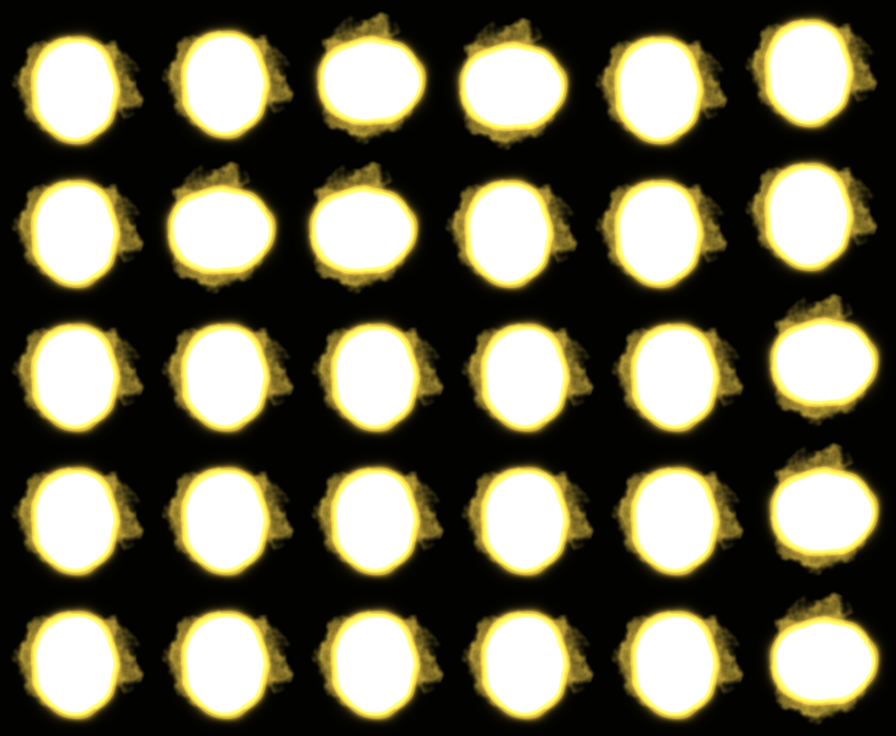
Write a Shadertoy shader that draws this pattern.

```glsl
// Six by five glowing oval lamps on black, each with a ragged amber lobe on
// either side. Cells are packed from the lower left, some turned a quarter;
// a brightness field times an amber tint saturates through yellow to white.

const int COLS = 6;
const int ROWS = 5;
const vec2 UPRIGHT_CELL = vec2(1.004, 0.962);  // one unit = width / COLS
const vec2 TURNED_CELL = vec2(0.95, 1.0);
const float LAST_COLUMN_SHIFT = 0.02;          // turned lamps at the right edge
const vec2 CORE_RADII = vec2(0.297, 0.358);
const vec2 LOBE_RADII = vec2(0.375, 0.31);
const vec2 LOBE_CENTRE = vec2(0.0, 0.02);
const float RIM_WIDTH = 0.036;
const float RIM_LIGHT = 0.75;
const float HALO_FALLOFF = 0.0188;
const float CORE_WOBBLE = 0.02;
const float LOBE_LIGHT = 0.55;
const float LOBE_RAGGED = 0.09;
const float NOISE_SCALE = 6.0;
const vec3 TINT = vec3(1.0, 0.85, 0.30);
const vec3 BACKGROUND = vec3(0.008, 0.008, 0.0);

vec2 hashGradient(vec2 cell) {
    float h = fract(sin(dot(cell, vec2(127.1, 311.7))) * 43758.5);
    return vec2(cos(6.2832 * h), sin(6.2832 * h));
}

float gradientNoise(vec2 p) {
    vec2 i = floor(p), f = p - i;
    vec2 u = f * f * f * (f * (f * 6.0 - 15.0) + 10.0);
    vec2 e = vec2(1.0, 0.0);
    float a = dot(hashGradient(i), f);
    float b = dot(hashGradient(i + e.xy), f - e.xy);
    float c = dot(hashGradient(i + e.yx), f - e.yx);
    float d = dot(hashGradient(i + e.xx), f - e.xx);
    return mix(mix(a, b, u.x), mix(c, d, u.x), u.y);
}

float fbm(vec2 p) {
    float sum = 0.0, gain = 1.0;
    for (int k = 0; k < 3; k++) {
        sum += gain * gradientNoise(p);
        p = p * 2.0 + 17.3;
        gain *= 0.5;
    }
    return sum;
}

// Approximate signed distance to an ellipse
float ellipseDistance(vec2 p, vec2 radii) {
    float k0 = length(p / radii);
    float k1 = length(p / (radii * radii));
    return (k0 - 1.0) * (k0 + 1e-4) / (k1 + 1e-4);
}

float lampLight(vec2 p) {
    // Core: steep rise inside the rim, exponential halo outside
    float wobble = CORE_WOBBLE * gradientNoise(p * NOISE_SCALE + 4.7);
    float d = ellipseDistance(p, CORE_RADII) + wobble;
    float s = max(-d / RIM_WIDTH, 0.0);
    float core = RIM_LIGHT + 0.46 * s + 0.67 * s * s * s * s;
    if (d > 0.0) core = RIM_LIGHT * exp(-d / HALO_FALLOFF);

    // Side lobes: cloudy plateau with a ragged, soft edge
    float cloud = fbm(p * NOISE_SCALE);
    float edge = ellipseDistance(p - LOBE_CENTRE, LOBE_RADII) + LOBE_RAGGED * cloud;
    float lobe = LOBE_LIGHT * (1.0 - smoothstep(-0.03, 0.05, edge));
    lobe *= 1.0 + 0.5 * fbm(p * NOISE_SCALE * 1.7 + 9.1);

    return length(vec2(core, lobe));
}

// Lower rows turn the last lamp; upper rows turn a stepping pair
bool isTurned(int col, int row) {
    if (row < 3) return col == COLS - 1;
    return col == row - 2 || col == row - 1;
}

void mainImage(out vec4 fragColor, in vec2 fragCoord) {
    vec2 p = fragCoord / iResolution.x * float(COLS);
    float light = 0.0;

    // Pack each cell against its left and lower neighbours
    float columnTop[COLS];
    for (int col = 0; col < COLS; col++) columnTop[col] = 0.0;
    for (int row = 0; row < ROWS; row++) {
        float rowEnd = 0.0;
        for (int col = 0; col < COLS; col++) {
            bool turned = isTurned(col, row);
            vec2 cell = turned ? TURNED_CELL : UPRIGHT_CELL;
            vec2 centre = vec2(rowEnd, columnTop[col]) + 0.5 * cell;
            if (turned && col == COLS - 1) centre.x += LAST_COLUMN_SHIFT;
            rowEnd += cell.x;
            columnTop[col] += cell.y;

            vec2 q = p - centre;
            if (dot(q, q) > 0.4) continue;
            if (turned) q = vec2(q.y, -q.x);
            light += lampLight(q);
        }
    }

    fragColor = vec4(min(BACKGROUND + light * TINT, 1.0), 1.0);
}
```
